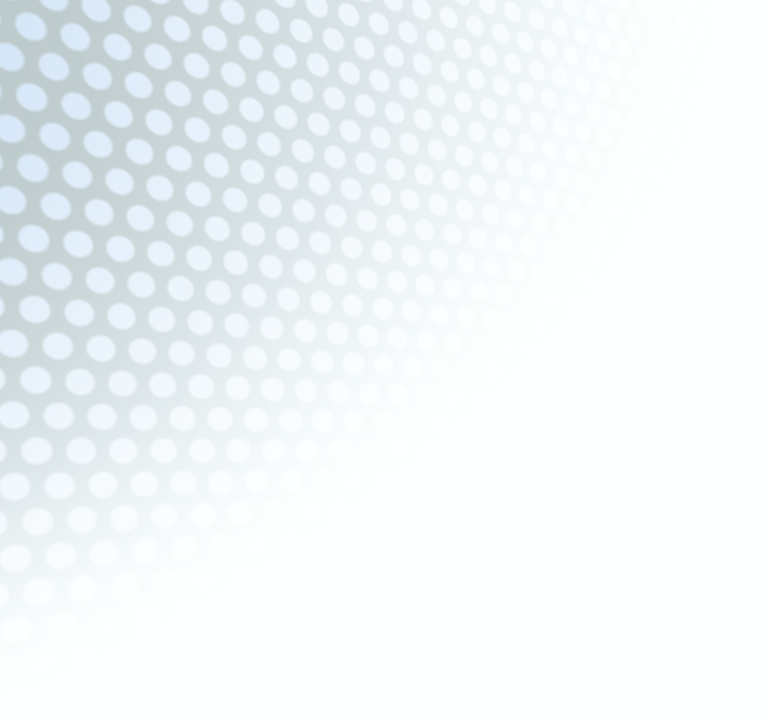
Write a Shadertoy shader that draws this background.

```glsl
#define VANISH_X 2.514
#define AXIS_Y 0.621
#define SKEW 0.014
#define PITCH vec2(0.06525, 0.0497)
#define FIRST_COLUMN 0.0519
#define DOT_RADII vec2(0.0222, 0.0190)
#define SOFTNESS 0.18
#define FADE_EXTENT vec2(0.9615, 0.948)
#define PAPER vec3(0.995, 1.0, 1.0)
#define GAP_SHADE vec3(0.25, 0.205, 0.20)
#define DOT_SHADE vec3(0.165, 0.10, 0.03)

// Perspective plane whose rows converge on a distant point to the right
vec2 planeCoords(vec2 p, out float depthScale) {
    float x = p.x - SKEW * (p.y - AXIS_Y);
    depthScale = max(1.0 - x / VANISH_X, 0.05);
    return vec2(x - FIRST_COLUMN * depthScale, p.y - AXIS_Y) / depthScale;
}

// Coverage of the staggered dot lattice
float dotMask(vec2 p) {
    float depthScale;
    vec2 cell = planeCoords(p, depthScale) / PITCH;
    float row = floor(cell.y + 0.5);
    cell.x += 0.5 * mod(row, 2.0);
    vec2 offset = (fract(cell + 0.5) - 0.5) * PITCH;
    float radius = length(offset / DOT_RADII);
    float pixel = 1.0 / (iResolution.y * DOT_RADII.y * depthScale);
    float edge = max(SOFTNESS, pixel);
    return 1.0 - smoothstep(1.0 - edge, 1.0 + edge, radius);
}

// Curved distance from the shaded corner: 0 at the corner, 1 at the white rim
float cornerDistance(vec2 p) {
    vec2 q = pow(max(p / FADE_EXTENT, 0.0), vec2(1.1, 1.9));
    return pow(q.x + q.y, 1.0 / 1.1);
}

void mainImage(out vec4 fragColor, in vec2 fragCoord) {
    // Unit-height coordinates measured down from the upper left corner
    vec2 p = vec2(fragCoord.x, iResolution.y - fragCoord.y) / iResolution.y;

    float d = cornerDistance(p);
    float fade = 1.0 - smoothstep(0.0, 1.05, d);

    // Gaps turn cooler as they pale; dots are blue only near the corner
    vec3 gap = PAPER - GAP_SHADE * pow(vec3(fade), vec3(0.9, 1.05, 1.15));
    vec3 spot = PAPER - DOT_SHADE * pow(max(1.0 - d, 0.0), 1.5);

    fragColor = vec4(mix(gap, spot, dotMask(p)), 1.0);
}
```
